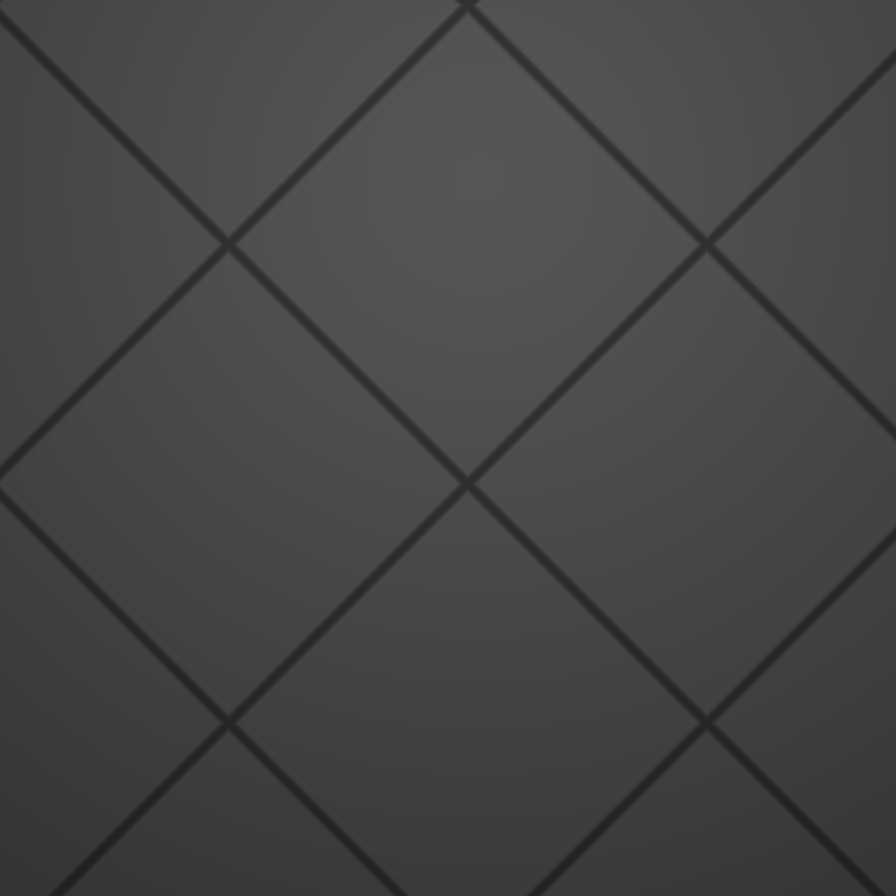
Write a three.js fragment shader that draws this pattern.

```glsl
// Dark grey diamond tiles divided by thin, soft diagonal grooves.
// Two families of 45 degree lines come from a repeated distance function;
// a broad radial light, brightest near the top, shades tiles and grooves.

varying vec2 vUv;

const float PERIOD = 0.534;               // diamond width and height
const vec2 CROSSING = vec2(0.522, 0.460); // one groove intersection
const float GROOVE_HALF_WIDTH = 0.0054;
const float GROOVE_SOFTNESS = 0.0036;
const float GROOVE_SHADE = 0.60;
const vec2 LIGHT_CENTER = vec2(0.535, 0.80);
const vec3 TILE_TINT = vec3(1.0, 1.0, 0.988);

// Distance from x to the nearest multiple of period
float repeatDistance(float x, float period) {
  return abs(fract(x / period + 0.5) - 0.5) * period;
}

// Perpendicular distance to the nearest diagonal of either family
float diagonalDistance(vec2 p, float period) {
  float rising = repeatDistance(p.x - p.y, period);
  float falling = repeatDistance(p.x + p.y, period);
  return min(rising, falling) * inversesqrt(2.0);
}

// Soft coverage of a line from its distance
float lineMask(float dist, float halfWidth, float softness) {
  return 1.0 - smoothstep(halfWidth - softness, halfWidth + softness, dist);
}

// Light falling off almost linearly, rounded at its peak
float radialLight(vec2 p, vec2 center) {
  vec2 offset = p - center;
  return 0.355 - 0.158 * sqrt(dot(offset, offset) + 0.015);
}

void main() {
  // Shaded tile surface
  vec3 color = TILE_TINT * radialLight(vUv, LIGHT_CENTER);

  // Darkened grooves
  float dist = diagonalDistance(vUv - CROSSING, PERIOD);
  float groove = lineMask(dist, GROOVE_HALF_WIDTH, GROOVE_SOFTNESS);
  color *= mix(1.0, GROOVE_SHADE, groove);

  gl_FragColor = vec4(color, 1.0);
}
```
